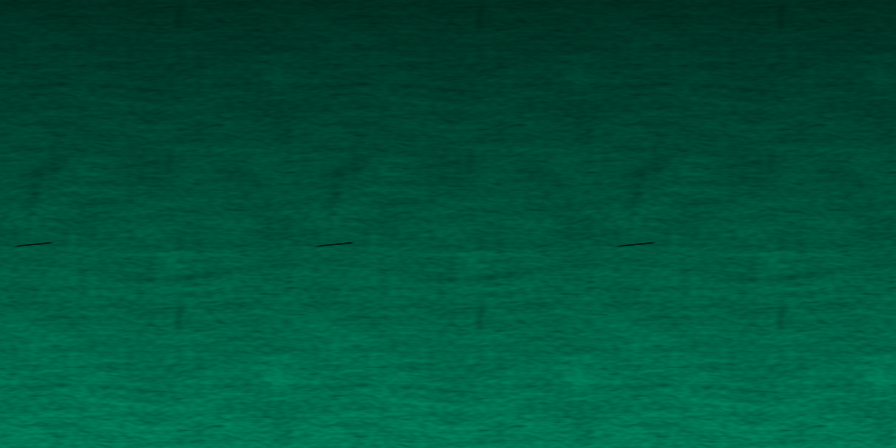
Give the GLSL for this texture, as a WebGL 1 fragment shader.

```glsl
precision highp float;
uniform vec2 u_resolution;

const float TILE = 0.672;                       // tile side, in canvas heights
const vec3 TOP_GREEN = vec3(0.0, 0.182, 0.130);
const vec3 BOTTOM_GREEN = vec3(0.0, 0.464, 0.331);
const float PATCH_DEPTH = 0.09;
const float STREAK_DEPTH = 0.11;
const float GRAIN_DEPTH = 0.13;
const float FIBRE_DEPTH = 0.17;
const float PORE_DEPTH = 0.13;
const float KNOT_DEPTH = 0.12;
const vec2 CRACK_CENTER = vec2(0.112, 0.812);
const float CRACK_LENGTH = 0.075;               // half length, in tiles
const float CRACK_WIDTH = 0.0032;               // half width, in tiles
const float CRACK_SLOPE = -0.10;
const float CRACK_DEPTH = 0.65;

vec2 gradient(vec2 cell, vec2 period) {
  vec3 h = fract(mod(cell, period).xyx * vec3(0.1031, 0.1030, 0.0973) + period.yxy * 0.0137);
  h += dot(h, h.yzx + 33.33);
  float angle = 6.2832 * fract((h.x + h.y) * h.z);
  return vec2(cos(angle), sin(angle));
}

// Gradient noise that repeats once per tile
float tileNoise(vec2 t, vec2 period) {
  vec2 p = t * period;
  vec2 i = floor(p);
  vec2 f = p - i;
  vec2 w = f * f * f * (f * (f * 6.0 - 15.0) + 10.0);
  vec2 e = vec2(1.0, 0.0);
  float a = dot(gradient(i, period), f);
  float b = dot(gradient(i + e.xy, period), f - e.xy);
  float c = dot(gradient(i + e.yx, period), f - e.yx);
  float d = dot(gradient(i + e.xx, period), f - e.xx);
  return mix(mix(a, b, w.x), mix(c, d, w.x), w.y);
}

// Shortest offset to a point, wrapping across tile borders
vec2 wrapOffset(vec2 t, vec2 center) {
  return fract(t - center + 0.5) - 0.5;
}

// Soft tilted oval
float smudge(vec2 t, vec2 center, vec2 size, float angle) {
  vec2 d = wrapOffset(t, center);
  float c = cos(angle);
  float s = sin(angle);
  d = vec2(c * d.x + s * d.y, c * d.y - s * d.x) / size;
  return exp(-dot(d, d));
}

// Darker and lighter figure in the wood
float knots(vec2 t) {
  float dark = smudge(t, vec2(0.145, 0.41), vec2(0.055, 0.012), 0.75);
  dark += smudge(t, vec2(0.17, 0.55), vec2(0.07, 0.022), -0.5);
  dark += smudge(t, vec2(0.11, 0.66), vec2(0.08, 0.018), -1.35);
  dark += smudge(t, vec2(0.82, 0.60), vec2(0.07, 0.035), 0.45);
  dark += 0.6 * smudge(t, vec2(0.94, 0.42), vec2(0.035, 0.07), 0.1);
  dark += smudge(t, vec2(0.597, 0.055), vec2(0.016, 0.04), 0.15);
  dark += smudge(t, vec2(0.75, 0.28), vec2(0.13, 0.012), -0.06);
  dark += smudge(t, vec2(0.67, 0.915), vec2(0.12, 0.011), -0.1);
  float light = smudge(t, vec2(0.91, 0.26), vec2(0.07, 0.04), 0.4);
  light += smudge(t, vec2(0.57, 0.87), vec2(0.045, 0.04), 0.6);
  return light - dark;
}

float crack(vec2 t, float pixel) {
  vec2 d = wrapOffset(t, CRACK_CENTER);
  float along = d.x / CRACK_LENGTH;
  float halfWidth = CRACK_WIDTH * (0.8 + 0.2 * along);
  float across = abs(d.y - CRACK_SLOPE * d.x);
  float line = 1.0 - smoothstep(halfWidth - pixel * 0.5, halfWidth + pixel * 0.5, across);
  return line * (1.0 - smoothstep(0.6, 1.0, abs(along)));
}

void main() {
  vec2 p = vec2(gl_FragCoord.x, u_resolution.y - gl_FragCoord.y) / u_resolution.y;
  vec2 t = p / TILE;
  float pixel = 1.0 / (u_resolution.y * TILE);

  // Nearly straight grain with a slight bend
  vec2 q = t;
  q.y += 0.014 * tileNoise(t, vec2(3.0, 4.0)) + 0.003 * tileNoise(t, vec2(9.0, 11.0));

  // Wood layers from broad to fine
  float shade = 1.0;
  shade += PATCH_DEPTH * tileNoise(t, vec2(5.0, 7.0));
  shade += STREAK_DEPTH * tileNoise(q, vec2(3.0, 29.0));
  shade += GRAIN_DEPTH * tileNoise(q, vec2(7.0, 61.0));
  shade += FIBRE_DEPTH * tileNoise(q, vec2(31.0, 109.0));
  shade -= PORE_DEPTH * smoothstep(0.25, 0.55, tileNoise(q, vec2(13.0, 83.0)));
  float ragged = 1.0 + 1.2 * tileNoise(q, vec2(11.0, 41.0));
  shade += KNOT_DEPTH * ragged * knots(t);
  shade *= 1.0 - CRACK_DEPTH * crack(t, pixel);

  // Vertical fade over the whole canvas
  vec3 green = mix(TOP_GREEN, BOTTOM_GREEN, p.y);
  gl_FragColor = vec4(green * shade, 1.0);
}
```
